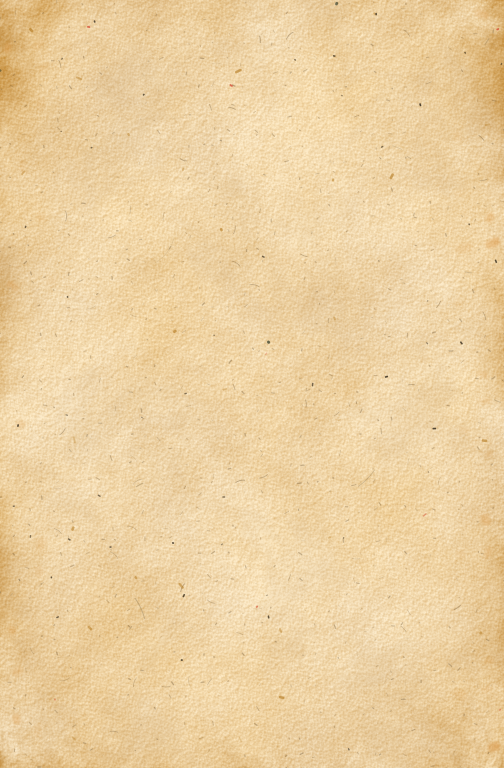
Give the GLSL for this texture, as a WebGL 1 fragment shader.

```glsl
precision highp float;
// Aged cream paper: warped sine layers make the soft mottling, lit cellular
// noise makes the pulp grain, darker stains gather along the border, and
// grids of randomly turned strokes scatter fibres, specks and flecks on top.

uniform vec2 u_resolution;

const vec3 CREAM = vec3(0.965, 0.875, 0.715);
const vec3 TAN = vec3(0.84, 0.67, 0.41);
const vec3 GREY_TAN = vec3(0.76, 0.63, 0.46);
const vec3 OCHRE = vec3(0.72, 0.50, 0.16);
const vec3 FIBRE_BROWN = vec3(0.46, 0.36, 0.22);
const vec3 HAIR_GREY = vec3(0.52, 0.45, 0.32);
const vec3 SOOT = vec3(0.20, 0.16, 0.10);
const vec3 DARK_GREEN = vec3(0.13, 0.18, 0.11);
const vec3 RED = vec3(0.82, 0.22, 0.14);
const vec3 ORANGE = vec3(0.85, 0.57, 0.24);

vec2 hash2(vec2 p) {
  vec3 q = fract(p.xyx * vec3(0.1031, 0.1030, 0.0973));
  q += dot(q, q.yzx + 33.33);
  return fract((q.xx + q.yz) * q.zy);
}

vec2 turn(vec2 p, float angle) {
  float c = cos(angle);
  float s = sin(angle);
  return vec2(c * p.x + s * p.y, c * p.y - s * p.x);
}

// Layered sines, each layer turned, refined and bent; about -1 to 1.
float clouds(vec2 p) {
  float sum = 0.0;
  float amplitude = 0.5;
  for (int i = 0; i < 6; i++) {
    p += 0.3 * sin(p.yx * 1.3 + float(i) * 1.7);
    sum += amplitude * sin(p.x) * cos(p.y);
    p = 1.9 * turn(p, -0.9) + 2.3;
    amplitude *= 0.7;
  }
  return sum;
}

// Distance to the nearest jittered cell point.
float cellular(vec2 p) {
  vec2 cell = floor(p);
  float nearest = 2.0;
  for (int y = -1; y <= 1; y++) {
    for (int x = -1; x <= 1; x++) {
      vec2 id = cell + vec2(float(x), float(y));
      nearest = min(nearest, distance(p, id + hash2(id)));
    }
  }
  return nearest;
}

// Turned cellular bumps lit from the upper left.
float relief(vec2 p, float cells, float angle) {
  vec2 q = turn(p, angle) * cells + 90.0;
  vec2 light = turn(vec2(0.22, -0.3), angle);
  return cellular(q + light) - cellular(q - light);
}

// Pulp grain: fine sharp bumps over wider, weaker ones.
float pulp(vec2 p) {
  float grain = 0.32 * relief(p, 290.0, 0.4);
  grain += 0.23 * relief(p, 190.0, 1.1);
  grain += 0.10 * relief(p, 95.0, 2.0);
  return grain + 0.26 * (0.5 - cellular(turn(p, 0.7) * 340.0 + 40.0));
}

// One bent stroke in some grid cells; returns its coverage.
// size = (greatest half length, half width), in canvas heights.
float strokes(vec2 p, float cells, float density, vec2 size, float bend, float seed, float pixel) {
  vec2 id = floor(p * cells);
  vec2 pick = hash2(id + seed);
  vec2 shape = hash2(id + seed + 57.0);
  vec2 center = (id + 0.25 + 0.5 * hash2(id + seed + 113.0)) / cells;
  vec2 q = turn(p - center, 6.2832 * shape.x);
  q.y += bend * (shape.y - 0.5) * q.x * q.x;
  float halfLength = size.x * mix(0.15, 1.0, shape.y * shape.y);
  float d = length(vec2(max(abs(q.x) - halfLength, 0.0), q.y)) - size.y * mix(0.6, 1.2, pick.y);
  float cover = 1.0 - smoothstep(-0.7 * pixel, 0.7 * pixel, d);
  return cover * step(pick.x, density) * mix(0.3, 1.0, pick.y);
}

// Staining that fades inward, strongest at sides and corners.
float borderStain(vec2 p, vec2 size, float mottle) {
  vec2 d = min(p, size - p);
  float sides = exp(-d.x / 0.03);
  float ends = exp(-d.y / 0.06);
  float corner = exp(-length(d) / 0.09);
  return (0.42 * sides + 0.3 * ends + 0.35 * corner) * clamp(0.8 + 1.6 * mottle, 0.05, 2.0);
}

void main() {
  float pixel = 1.0 / u_resolution.y;
  vec2 size = u_resolution * pixel;
  vec2 p = gl_FragCoord.xy * pixel;

  // Broad tone, border and grain
  float mottle = clouds(p * 10.0 + 1.0);
  float blotch = clouds(p * 19.0 + 8.0);
  float stain = borderStain(p, size, blotch);
  float tone = 0.81 + 0.23 * mottle + 0.12 * blotch + 0.07 * clouds(p * 60.0 + 15.0);
  vec3 color = mix(TAN, CREAM, clamp(tone - stain + pulp(p), -0.45, 1.2));

  // Uneven hue and faint greyer patches
  float hue = clouds(p * 12.0 + 21.0);
  color += 0.022 * hue * vec3(0.3, -0.1, -1.0);
  color = mix(color, GREY_TAN, 0.14 * smoothstep(-0.1, 0.9, clouds(p * 16.0 + 43.0)));

  // Orange blots near the sides
  float rim = exp(-min(p.x, size.x - p.x) / 0.03);
  float blots = strokes(p + 0.002 * blotch, 26.0, 0.4, vec2(0.005, 0.005), 0.0, 5.0, 4.0 * pixel);
  color = mix(color, ORANGE, 0.75 * rim * blots);

  // Fibres and hairs
  float fibres = strokes(p, 31.0, 0.32, vec2(0.0065, 0.0005), 70.0, 11.0, pixel);
  float lint = strokes(p + 0.37, 53.0, 0.4, vec2(0.0025, 0.0007), 40.0, 23.0, pixel);
  float hairs = strokes(p, 7.0, 0.16, vec2(0.026, 0.0005), 30.0, 37.0, pixel);
  color = mix(color, FIBRE_BROWN, 0.45 * fibres);
  color = mix(color, FIBRE_BROWN, 0.42 * lint);
  color = mix(color, HAIR_GREY, 0.4 * hairs);

  // Flecks and specks
  float flecks = strokes(p + 0.13, 15.0, 0.18, vec2(0.0035, 0.0015), 0.0, 41.0, pixel);
  float specks = strokes(p + 0.21, 19.0, 0.24, vec2(0.0014, 0.0009), 0.0, 59.0, pixel);
  float spots = strokes(p + 0.05, 9.0, 0.07, vec2(0.0012, 0.0019), 0.0, 71.0, pixel);
  float reds = strokes(p + 0.29, 9.0, 0.07, vec2(0.0025, 0.0011), 0.0, 83.0, pixel);
  color = mix(color, OCHRE, 0.75 * flecks);
  color = mix(color, SOOT, 0.85 * specks);
  color = mix(color, DARK_GREEN, 0.9 * spots);
  color = mix(color, RED, 0.85 * reds);

  gl_FragColor = vec4(clamp(color, 0.0, 1.0), 1.0);
}
```
